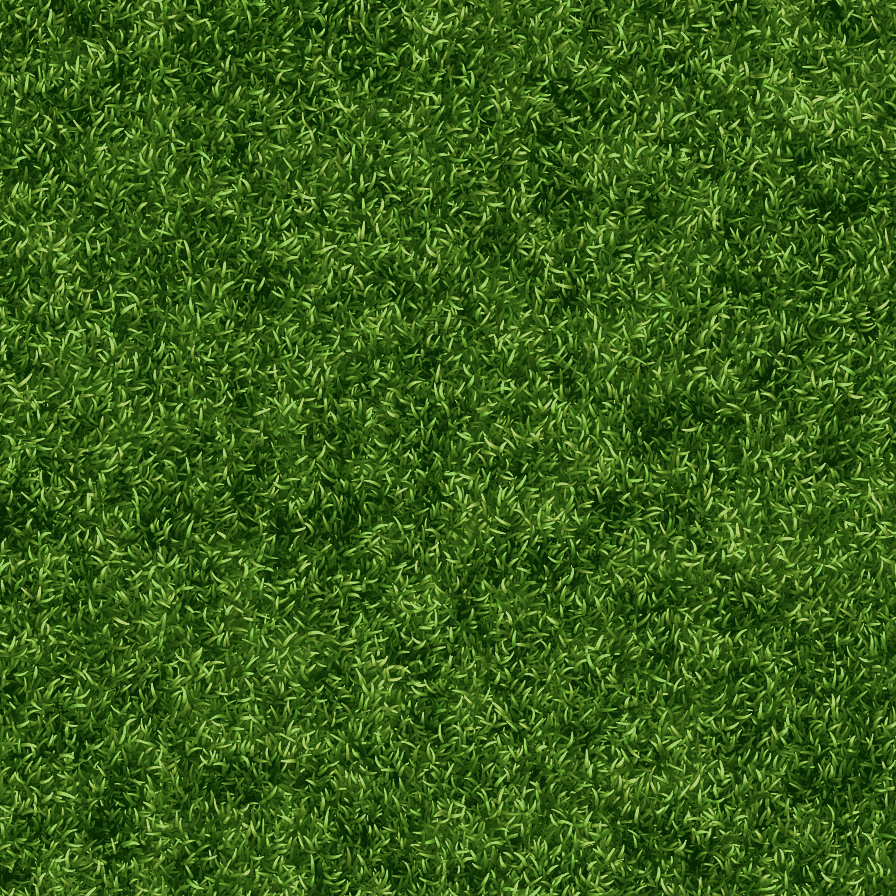
A three.js fragment shader for this texture:

```glsl
// Dense short lawn seen from above, made of thousands of small blades.
// Jittered grids of tapered, bent strokes are stacked from dark to light;
// each blade shades the ones below, and a colour ramp turns tone into green.
varying vec2 vUv;

const int LAYERS = 10;
const float CELLS = 72.0;        // blades across the canvas in each layer
const float EDGE = 0.0008;       // softness of a blade outline
const float SHADOW_REACH = 0.0026;

vec4 hash4(vec3 p) {
  vec4 q = fract(p.xyzx * vec4(0.1031, 0.1030, 0.0973, 0.1099));
  q += dot(q, q.wzxy + 33.33);
  return fract((q.xxyz + q.yzzw) * q.zywx);
}

float cornerSlope(vec2 corner, vec2 offset, float seed) {
  float angle = 6.2832 * hash4(vec3(corner, seed)).x;
  return dot(vec2(cos(angle), sin(angle)), offset);
}

float gradientNoise(vec2 p, float seed) {
  vec2 i = floor(p);
  vec2 f = p - i;
  vec2 u = f * f * f * (f * (f * 6.0 - 15.0) + 10.0);
  vec2 e = vec2(1.0, 0.0);
  float low = mix(cornerSlope(i, f, seed), cornerSlope(i + e, f - e, seed), u.x);
  float high = mix(cornerSlope(i + e.yx, f - e.yx, seed),
                   cornerSlope(i + 1.0, f - 1.0, seed), u.x);
  return mix(low, high, u.y);
}

// Signed distance to a bent, tapered blade (x) and position along it (y).
vec2 bladeShape(vec2 p, float angle, float len, float halfWidth, float bend) {
  vec2 dir = vec2(cos(angle), sin(angle));
  vec2 q = vec2(dot(p, vec2(dir.y, -dir.x)), dot(p, dir) + 0.5 * len);
  float along = clamp(q.y / len, 0.0, 1.0);
  vec2 spine = vec2(bend * len * along * (along - 1.0), along * len);
  float radius = halfWidth * mix(1.0, 0.4, along * along);
  return vec2(length(q - spine) - radius, along);
}

// Draws one layer of blades over a surface that holds tone (x) and hue (y).
vec2 addLayer(vec2 surface, vec2 uv, float layer, float height, float lean) {
  vec2 grid = uv * CELLS + 10.0 + 7.0 * hash4(vec3(layer, 3.0, 8.0)).xy;
  vec2 home = floor(grid);
  for (int y = -1; y <= 1; y++) {
    for (int x = -1; x <= 1; x++) {
      vec2 cell = home + vec2(float(x), float(y));
      vec4 place = hash4(vec3(cell, layer + 1.0));
      vec4 look = hash4(vec3(cell, layer + 41.0));
      vec2 p = (grid - cell - place.xy) / CELLS;
      float angle = lean + 2.1 * (place.z + place.w - 1.0);
      float len = mix(0.010, 0.019, look.x);
      float halfWidth = mix(0.0014, 0.0023, look.y);
      vec2 blade = bladeShape(p, angle, len, halfWidth, 1.2 * (place.x - 0.5));

      float shadow = 1.0 - smoothstep(0.0, SHADOW_REACH, blade.x);
      surface.x *= 1.0 - 0.3 * shadow;

      float tone = (0.15 + 0.95 * look.z) * mix(0.6, 1.15, height);
      tone *= mix(0.6, 1.3, blade.y);
      float cover = 1.0 - smoothstep(-EDGE, EDGE, blade.x);
      surface = mix(surface, vec2(tone, look.w), cover);
    }
  }
  return surface;
}

vec3 rampStep(vec3 color, vec3 next, float from, float to, float tone) {
  return mix(color, next, clamp((tone - from) / (to - from), 0.0, 1.0));
}

// From shaded soil gaps to sunlit pale tips.
vec3 grassColor(float tone) {
  vec3 color = vec3(0.03, 0.15, 0.01);
  color = rampStep(color, vec3(0.13, 0.27, 0.04), 0.06, 0.23, tone);
  color = rampStep(color, vec3(0.24, 0.40, 0.09), 0.23, 0.47, tone);
  color = rampStep(color, vec3(0.38, 0.55, 0.17), 0.47, 0.71, tone);
  color = rampStep(color, vec3(0.54, 0.72, 0.25), 0.71, 0.88, tone);
  return rampStep(color, vec3(0.66, 0.81, 0.46), 0.88, 1.0, tone);
}

void main() {
  // Blades mostly point up and to the right, drifting slowly over the lawn.
  float lean = 1.25 + 0.8 * gradientNoise(vUv * 5.0, 2.0);

  vec2 surface = vec2(0.08, 0.5);
  for (int i = 0; i < LAYERS; i++) {
    float layer = float(i);
    surface = addLayer(surface, vUv, layer, layer / float(LAYERS - 1), lean);
  }

  // Uneven tufts, fine and broad.
  float tufts = 0.24 * gradientNoise(vUv * 20.0, 5.0)
              + 0.12 * gradientNoise(vUv * 6.0, 9.0);
  vec3 color = grassColor(surface.x + tufts);

  // Slight shift between cool and warm blades.
  color *= mix(vec3(0.90, 1.01, 0.90), vec3(1.10, 0.99, 1.05), surface.y);
  gl_FragColor = vec4(color, 1.0);
}
```
